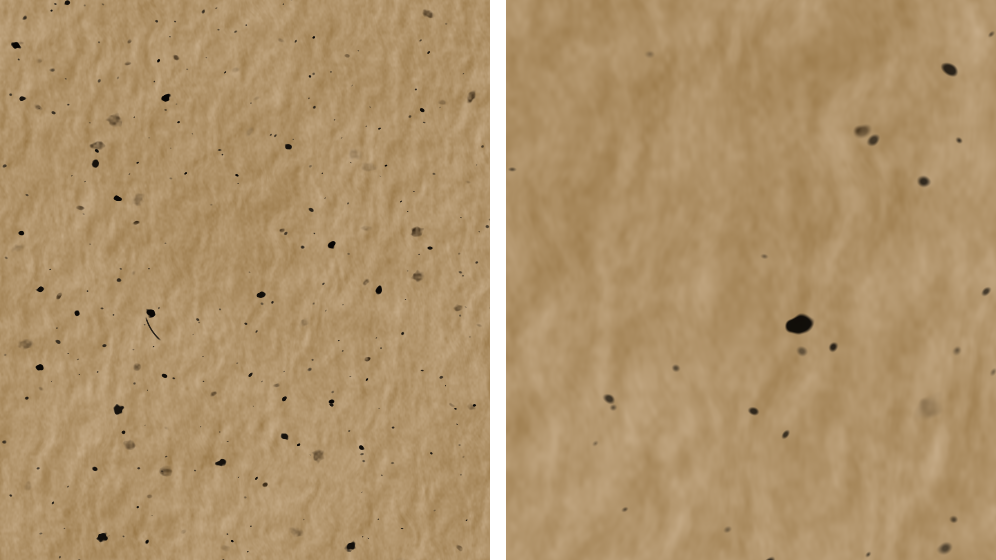
Left: the whole. Right: its middle third, enlarged.
Reproduce this texture procedurally as a WebGL 2 fragment shader.

```glsl
#version 300 es
precision highp float;
// Recycled kraft paper: a tan sheet with a fine, vertically stretched relief,
// shaded as the slope of layered noise. Hashed grid cells scatter dark flecks,
// fine dust and faint brown smudges over it, and one thin fibre lies on top.
uniform vec2 u_resolution;
out vec4 fragColor;

float hash(vec2 p) {
  return fract(sin(dot(p, vec2(127.1, 311.7))) * 43758.5);
}

float noise(vec2 p) {
  vec2 i = floor(p), f = fract(p);
  f = f * f * (3.0 - 2.0 * f);
  return mix(mix(hash(i), hash(i + vec2(1, 0)), f.x),
             mix(hash(i + vec2(0, 1)), hash(i + vec2(1, 1)), f.x), f.y);
}

float fbm(vec2 p) {
  float sum = 0.0, gain = 0.5;
  for (int i = 0; i < 4; i++) {
    sum += gain * noise(p);
    p = mat2(0.96, 0.28, -0.28, 0.96) * p * 2.03 + 17.3;
    gain *= 0.5;
  }
  return sum;
}

// Coverage by uneven ellipses, at most one per grid cell; pale ones are blurred.
// radius and ink hold the smallest and largest size and opacity.
float specks(vec2 p, float cells, float share, vec2 radius, vec2 ink, float seed) {
  vec2 home = floor(p * cells);
  float cover = 0.0;
  for (int y = -1; y <= 1; y++) {
    for (int x = -1; x <= 1; x++) {
      vec2 cell = home + vec2(x, y), key = cell + seed;
      if (hash(key) > share) continue;
      vec2 centre = (cell + vec2(hash(key + 3.1), hash(key + 5.7))) / cells;
      float size = mix(radius.x, radius.y, pow(hash(key + 7.3), 1.7));
      float opacity = mix(ink.x, ink.y, hash(key + 13.4));
      float angle = (hash(key + 9.2) - 0.4) * 1.8;
      float c = cos(angle), s = sin(angle);
      vec2 q = mat2(c, -s, s, c) * (p - centre);
      q.y *= mix(1.05, 1.8, hash(key + 11.6));
      float uneven = (noise(p * 170.0 + seed) - 0.5) * 0.7 * size;
      float soft = 0.001 + size * mix(0.55, 0.08, opacity);
      float shape = 1.0 - smoothstep(-soft, soft, length(q) - size + uneven);
      cover = max(cover, shape * opacity);
    }
  }
  return cover;
}

// A short curved hair, thinning toward both ends.
float fibre(vec2 p, vec2 a, vec2 b) {
  vec2 along = normalize(b - a), q = p - a;
  float t = dot(q, along) / length(b - a);
  float bow = 0.016 * t * (1.0 - t);
  float d = abs(dot(q, vec2(-along.y, along.x)) + bow);
  float ends = smoothstep(0.0, 0.15, t) * (1.0 - smoothstep(0.85, 1.0, t));
  return ends * (1.0 - smoothstep(0.0004, 0.0022, d));
}

void main() {
  vec2 p = gl_FragCoord.xy / u_resolution.y;

  // Paper relief lit from the upper left, with broad clouds and fine grain
  vec2 warp = vec2(noise(p * 22.0), noise(p * 22.0 + 31.7)) - 0.5;
  vec2 pulp = (p + 0.016 * warp) * vec2(52.0, 25.0);
  vec2 light = vec2(-0.2, 0.13);
  float slope = fbm(pulp - light) - fbm(pulp + light);
  float cloud = fbm(p * vec2(9.0, 6.0) + 4.7) - 0.47;
  float grain = noise(p * vec2(250.0, 190.0)) - 0.5;
  float tone = 0.62 + 2.2 * slope + 0.85 * cloud + 0.42 * grain;
  vec3 color = mix(vec3(0.645, 0.522, 0.346), vec3(0.718, 0.606, 0.45), tone);

  // Brown smudges sunk into the pulp
  float smudge = specks(p, 11.0, 0.5, vec2(0.004, 0.011), vec2(0.15, 0.7), 23.3);
  smudge *= 0.5 + noise(p * 200.0 + 8.1);
  color = mix(color, vec3(0.2, 0.14, 0.07), min(smudge, 1.0));

  // Dust, small flecks and large flecks
  float dust = specks(p, 23.0, 0.33, vec2(0.0012, 0.0023), vec2(0.25, 0.8), 57.9);
  float small = specks(p, 13.0, 0.42, vec2(0.0022, 0.0042), vec2(0.5, 1.0), 71.2);
  float large = specks(p, 9.0, 0.38, vec2(0.0045, 0.0095), vec2(0.9, 1.0), 94.6);
  float hair = 0.8 * fibre(p, vec2(0.26, 0.435), vec2(0.288, 0.391));
  float ink = max(max(dust, small), max(large, hair));
  color = mix(color, vec3(0.02, 0.015, 0.01), ink);

  fragColor = vec4(color, 1.0);
}
```
